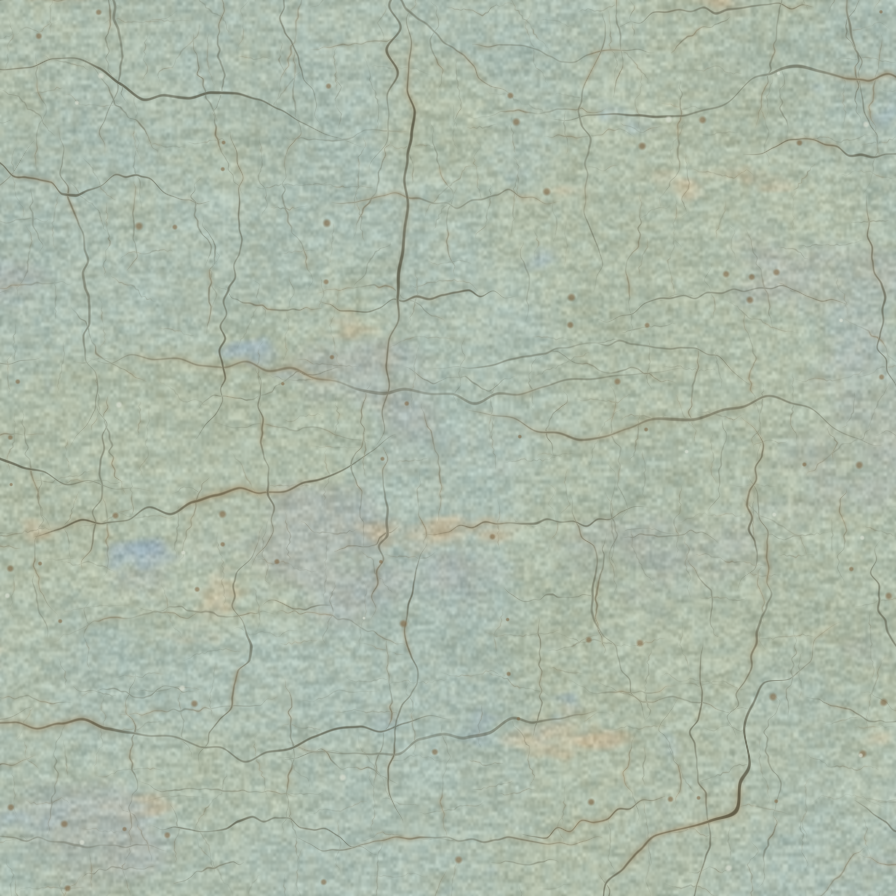
A Shadertoy shader for this texture:

```glsl
#define PAINT vec3(0.690, 0.738, 0.662)
#define COOL_PAINT vec3(0.672, 0.738, 0.695)
#define CRACK_COLOR vec3(0.27, 0.26, 0.19)
#define RUST_COLOR vec3(0.62, 0.50, 0.34)
#define BLUE_STAIN vec3(0.60, 0.69, 0.76)
#define TAN_STAIN vec3(0.77, 0.71, 0.59)
#define MAUVE_STAIN vec3(0.66, 0.68, 0.68)
#define WEAVE_SCALE vec2(170.0, 240.0)
#define WEAVE_CONTRAST 0.10
#define STREAK_CONTRAST 0.06
#define DIAGONAL_SHARE 0.24
#define CRACK_SOFTNESS 0.0011

float hash(vec2 p) {
    vec3 h = fract(vec3(p.xyx) * 0.1031);
    h += dot(h, h.yzx + 33.33);
    return fract((h.x + h.y) * h.z);
}

vec4 hash4(vec2 p) {
    vec4 h = fract(vec4(p.xyxy) * vec4(0.1031, 0.1030, 0.0973, 0.1099));
    h += dot(h, h.wzxy + 33.33);
    return fract((h.xxyz + h.yzzw) * h.zywx);
}

float noise(vec2 p) {
    vec2 i = floor(p), f = fract(p);
    f = f * f * (3.0 - 2.0 * f);
    return mix(mix(hash(i), hash(i + vec2(1, 0)), f.x),
               mix(hash(i + vec2(0, 1)), hash(i + vec2(1, 1)), f.x), f.y);
}

float fbm(vec2 p) {
    float sum = 0.0, gain = 0.53;
    for (int i = 0; i < 4; i++) {
        sum += gain * noise(p);
        p = p * 2.03 + 17.7;
        gain *= 0.5;
    }
    return sum;
}

// One wandering crack per grid cell: x is the dark line, y its rusty halo
vec2 cracks(vec2 p, float cells, float width, float density, float seed) {
    vec2 q = p * cells + seed, home = floor(q), ink = vec2(0.0);
    float soft = max(CRACK_SOFTNESS, 0.7 / iResolution.y);
    for (int j = -1; j <= 1; j++)
    for (int i = -1; i <= 1; i++) {
        vec2 cell = home + vec2(i, j);
        vec4 place = hash4(cell + seed), form = hash4(cell + seed + 71.3);
        if (place.w > density) continue;

        // Mostly level or upright, a few slanted
        float angle = (form.x < 0.62 ? 0.0 : 1.5708) + (form.y - 0.5) * 0.3;
        if (form.x < DIAGONAL_SHARE) angle = form.y * 3.1416;
        vec2 dir = vec2(cos(angle), sin(angle));
        vec2 d = q - cell - mix(vec2(0.2), vec2(0.8), place.xy);
        float along = dot(d, dir), across = dot(d, vec2(-dir.y, dir.x));
        float reach = mix(0.4, 1.05, place.z);
        if (abs(along) > reach || abs(across) > 0.45) continue;

        // Bend, wander and jagged edge
        float lane = place.x * 90.0 + 5.0;
        across += (form.z - 0.5) * 0.35 * along * along;
        across += 0.24 * (noise(vec2(along * 3.0 + 20.0, lane)) - 0.5);
        across += 0.055 * (noise(vec2(along * 13.0 + 60.0, lane)) - 0.5);
        float dist = abs(across) / cells;

        float taper = sqrt(1.0 - abs(along) / reach);
        float wear = noise(vec2(along * 6.0 + 40.0, lane + 9.0));
        float w = width * taper * mix(0.5, 1.3, wear);
        float line = 1.0 - smoothstep(w - soft, w + soft, dist);
        line *= mix(0.35, 1.0, wear) * mix(0.5, 1.0, form.w) * min(1.0, taper * 1.6);
        float rust = exp(-dist / (width * 2.2)) * taper;
        rust *= smoothstep(0.45, 0.85, noise(vec2(along * 4.0 + 80.0, lane)));
        ink = max(ink, vec2(line, rust));
    }
    return ink;
}

// Sparse soft-edged patches
float stain(vec2 p, vec2 scale, float level) {
    return smoothstep(level, level + 0.16, fbm(p * scale));
}

// Small round flecks scattered on a grid
float flecks(vec2 p, float cells, float density) {
    vec2 q = p * cells;
    vec4 r = hash4(floor(q) + 7.0);
    float radius = mix(0.06, 0.14, r.z);
    float d = length(fract(q) - mix(vec2(0.25), vec2(0.75), r.xy));
    return step(r.w, density) * (1.0 - smoothstep(radius * 0.4, radius * 1.5, d));
}

void mainImage(out vec4 fragColor, in vec2 fragCoord) {
    vec2 p = fragCoord / iResolution.y;

    // Paint with slow tonal drift and stains
    vec3 color = mix(PAINT, COOL_PAINT, smoothstep(0.42, 0.68, fbm(p * 4.0 + 3.1)));
    color += 0.035 * (fbm(p * 7.0 + 41.0) - 0.5);
    color = mix(color, MAUVE_STAIN, 0.5 * stain(p + 8.3, vec2(4.0, 6.0), 0.64));
    color = mix(color, BLUE_STAIN, 0.75 * stain(p + 2.7, vec2(7.0, 10.0), 0.70));
    color = mix(color, TAN_STAIN, 0.75 * stain(p + 5.9, vec2(7.0, 13.0), 0.70));

    // Woven grain and level brush streaks
    float weave = noise(p * WEAVE_SCALE) - 0.5;
    weave += 0.6 * (noise(p * WEAVE_SCALE.yx * 1.4 + 31.0) - 0.5);
    float streak = noise(p * vec2(38.0, 150.0) + 11.0) - 0.5;
    color += WEAVE_CONTRAST * weave + STREAK_CONTRAST * streak;
    color += vec3(0.02, 0.0, -0.02) * (noise(p * 95.0 + 53.0) - 0.5);

    // Cracks from long and dark to hair-thin and faint
    vec2 ink = cracks(p, 3.0, 0.0017, 0.85, 13.0);
    ink = max(ink, cracks(p, 5.5, 0.0012, 0.8, 37.0) * vec2(0.72, 0.8));
    ink = max(ink, cracks(p, 11.0, 0.0009, 0.75, 59.0) * vec2(0.45, 0.6));
    ink = max(ink, cracks(p, 23.0, 0.0007, 0.6, 83.0) * vec2(0.27, 0.3));
    color = mix(color, RUST_COLOR, 0.6 * ink.y);
    color = mix(color, CRACK_COLOR, 0.85 * ink.x);

    // Rusty and pale flecks
    color = mix(color, RUST_COLOR * 0.8, 0.6 * flecks(p, 34.0, 0.06));
    color = mix(color, vec3(0.86, 0.88, 0.83), 0.7 * flecks(p + 3.0, 41.0, 0.015));

    fragColor = vec4(clamp(color, 0.0, 1.0), 1.0);
}
```
